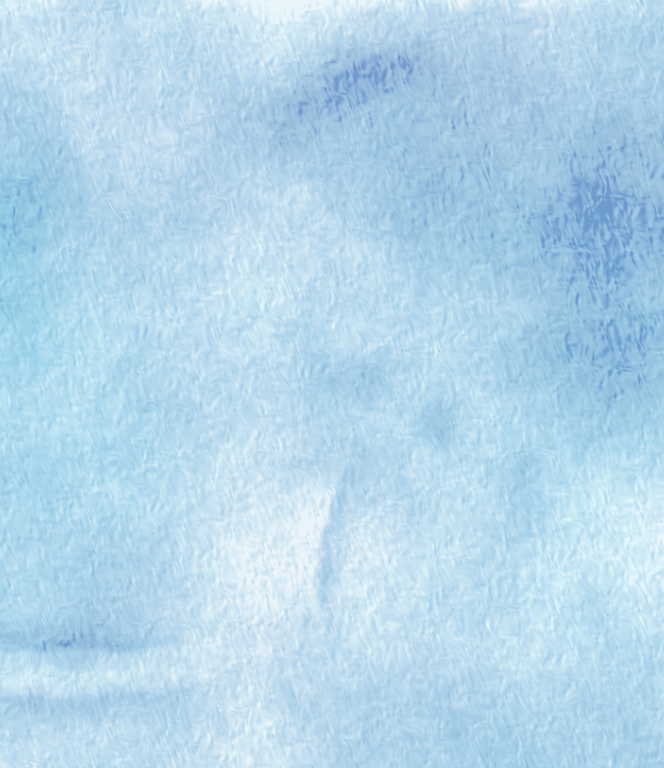
Reproduce this texture procedurally as a WebGL 2 fragment shader.

```glsl
#version 300 es
precision highp float;

uniform vec2 u_resolution;
out vec4 fragColor;

const float BASE_TONE = 1.15;       // tones count steps along WASH, pale to deep
const float MOTTLE_STRENGTH = 6.4;
const float MOTTLE_SCALE = 3.6;
const float WARP_AMOUNT = 0.10;
const float GRAIN_SCALE = 150.0;    // paper bumps per canvas height
const float GRAIN_STRENGTH = 3.6;
const float SETTLING = 0.7;
const float POOL_RADIUS = 0.032;
const int POOL_COUNT = 3;
const vec3 CYAN_SHIFT = vec3(-0.05, 0.018, 0.012);
const vec3 WASH[7] = vec3[7](
    vec3(0.90, 0.965, 0.985), vec3(0.81, 0.92, 0.96), vec3(0.74, 0.87, 0.94),
    vec3(0.67, 0.83, 0.92), vec3(0.62, 0.79, 0.89), vec3(0.56, 0.74, 0.87),
    vec3(0.42, 0.61, 0.81));

float hash(vec2 cell) {
    uvec2 k = uvec2(ivec2(cell)) * uvec2(1597u, 3571u);
    uint n = (k.x ^ k.y) * 74773u + 9176u;
    n = (n ^ (n >> 15)) * 48271u;
    n = (n ^ (n >> 13)) * 69621u;
    n ^= n >> 16;
    return float(n & 65535u) / 65535.0;
}

float noise(vec2 p) {
    vec2 cell = floor(p), f = fract(p);
    f = f * f * f * (f * (f * 6.0 - 15.0) + 10.0);
    return mix(mix(hash(cell), hash(cell + vec2(1, 0)), f.x),
               mix(hash(cell + vec2(0, 1)), hash(cell + vec2(1, 1)), f.x), f.y);
}

float fbm(vec2 p) {
    float sum = 0.0, weight = 0.5;
    for (int i = 0; i < 5; i++) {
        sum += weight * noise(p);
        p = mat2(1.6, 1.2, -1.2, 1.6) * p + 17.3;
        weight *= 0.5;
    }
    return sum / 0.96875;
}

float bell(float x) { return exp(-x * x); }

float blot(vec2 p, vec2 center, vec2 size) {
    vec2 d = (p - center) / size;
    return exp(-dot(d, d));
}

// Pigment line: crisp on one side, bleeding out on the other
float wetEdge(float d, float crisp, float bleed) {
    return smoothstep(-crisp, crisp, d) * exp(-max(d, 0.0) / bleed);
}

// Height of the paper: short, slightly upright bumps that wander
float paper(vec2 p) {
    p += 0.010 * vec2(noise(p * 45.0), noise(p * 45.0 + 71.0));
    vec2 bump = mat2(1.0, 0.22, 0.25, 0.75) * p * GRAIN_SCALE;
    return 0.6 * noise(bump) + 0.4 * noise(mat2(1.4, 1.0, -1.0, 1.4) * bump + 31.0);
}

vec3 washColor(float tone) {
    float t = clamp(tone + 1.0, 0.0, 5.999);
    int i = int(t);
    return mix(WASH[i], WASH[i + 1], t - float(i));
}

void main() {
    vec2 p = gl_FragCoord.xy / u_resolution.y;
    float right = u_resolution.x / u_resolution.y;

    // Wet, wandering coordinates with a feathered edge
    vec2 drift = vec2(noise(p * 6.0 + 3.0), noise(p * 6.0 + 47.0)) - 0.5;
    vec2 feather = vec2(fbm(p * 17.0 + 11.0), fbm(p * 17.0 + 59.0)) - 0.5;
    vec2 q = p + WARP_AMOUNT * drift + 0.05 * feather;
    float tone = BASE_TONE + MOTTLE_STRENGTH * (fbm(q * MOTTLE_SCALE + 9.0) - 0.5);

    // Broad washes and lifted lights
    float smear = blot(q, vec2(0.56 * right, 0.885 + 0.15 * (q.x - 0.5)), vec2(0.13, 0.055));
    float edgePool = blot(q, vec2(0.01, 0.68), vec2(0.11, 0.14));
    tone += 2.8 * smear + 1.7 * edgePool;
    tone += 1.0 * blot(q, vec2(0.88 * right, 0.60), vec2(0.20, 0.27));
    tone += 1.0 * bell((q.y - 0.84) / 0.17) * (1.0 - 0.6 * p.x);
    tone -= 1.1 * blot(q, vec2(0.38 * right, 0.29), vec2(0.14, 0.27));
    tone -= 1.4 * blot(q, vec2(right, 0.97), vec2(0.24, 0.13));
    tone -= 1.5 * smoothstep(0.97, 1.01, q.y);

    // Small pools along a falling line
    for (int i = 0; i < POOL_COUNT; i++) {
        float n = float(i);
        vec2 center = vec2(0.54 * right, 0.51) + n * vec2(0.105, -0.065);
        float radius = POOL_RADIUS * (0.85 + 0.4 * hash(vec2(n, 5.0)));
        tone += (2.1 - 0.4 * n) * blot(p + 0.04 * feather, center, vec2(radius, radius * 0.9));
    }

    // Curved stroke that bleeds to the right
    vec2 s = p + 0.03 * drift + 0.03 * feather;
    float bend = 0.42 + 1.8 * (s.y - 0.24) * (s.y - 0.24);
    float strokeSpan = smoothstep(0.17, 0.25, s.y) * smoothstep(0.43, 0.33, s.y);
    tone += 3.6 * strokeSpan * wetEdge(s.x - bend, 0.010, 0.030);

    // Ripples with a pale gap in the lower left
    float ripple = s.y - 0.8 * (s.x - 0.1) * (s.x - 0.1);
    float rippleSpan = smoothstep(0.36, 0.14, s.x);
    tone += rippleSpan * (2.6 * wetEdge(ripple - 0.158, 0.010, 0.025)
        - 1.3 * bell((ripple - 0.118) / 0.020)
        + 1.8 * wetEdge(0.093 - ripple, 0.010, 0.028));

    // Side-lit paper relief and settled pigment
    float height = paper(p);
    float relief = height - paper(p + vec2(-0.0027, 0.0022));
    tone += GRAIN_STRENGTH * (relief + 0.3 * (0.5 - height));
    tone += SETTLING * (noise(mat2(48.0, 30.0, -30.0, 48.0) * p) - 0.5);

    // Drift between cyan and violet blue
    float hue = 1.6 * (fbm(p * 2.3 + 83.0) - 0.5) + 0.9 * edgePool - 0.3 * smear;
    vec3 color = washColor(tone) + CYAN_SHIFT * hue;
    fragColor = vec4(clamp(color, 0.0, 1.0), 1.0);
}
```
